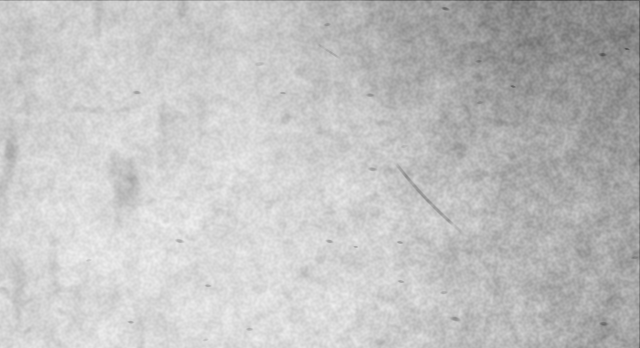
Give the GLSL for this texture, as a Shadertoy shader.

```glsl
#define PALE 0.862
#define RIGHT_SHADE 0.22
#define TOP_SHADE 0.06
#define CORNER_SHADE 0.12
#define GRAIN_SCALE 5.0
#define GRAIN_AMOUNT 0.056
#define BLOTCH_AMOUNT 0.07
#define STREAK_AMOUNT 0.09
#define SPECK_CELLS 9.0
#define SPECK_SHARE 0.2
#define SCRATCH_DEPTH 0.2
#define RIM_WIDTH 0.004

float hash(vec2 cell) {
    vec3 q = fract(vec3(cell.xyx) * 0.1031);
    q += dot(q, q.yzx + 33.33);
    return fract((q.x + q.y) * q.z);
}

float cornerSlope(vec2 cell, vec2 offset) {
    float angle = 6.2832 * hash(cell);
    return dot(vec2(cos(angle), sin(angle)), offset);
}

float gradientNoise(vec2 p) {
    vec2 i = floor(p), f = fract(p), e = vec2(1.0, 0.0);
    vec2 w = f * f * f * (f * (f * 6.0 - 15.0) + 10.0);
    float low = mix(cornerSlope(i, f), cornerSlope(i + e, f - e), w.x);
    float high = mix(cornerSlope(i + e.yx, f - e.yx), cornerSlope(i + 1.0, f - 1.0), w.x);
    return mix(low, high, w.y);
}

// Mottling from coarse clouds down to fine grain
float mottle(vec2 p) {
    mat2 turn = mat2(0.8, 0.6, -0.6, 0.8);
    float sum = 0.0, weight = 0.9;
    p *= GRAIN_SCALE;
    for (int i = 0; i < 5; i++) {
        sum += weight * gradientNoise(p + 40.0);
        p = turn * p * 2.1 + 17.3;
        weight *= 1.08;
    }
    return sum;
}

// Broad light falloff toward the right and the upper right
float paperTone(vec2 uv) {
    float corner = smoothstep(0.45, 1.0, uv.y) * smoothstep(0.3, 0.75, uv.x);
    corner *= 1.0 - 0.5 * smoothstep(0.75, 1.0, uv.x);
    return PALE - RIGHT_SHADE * smoothstep(0.4, 1.05, uv.x)
                - TOP_SHADE * smoothstep(0.3, 1.0, uv.y)
                - CORNER_SHADE * corner
                - 0.03 * (1.0 - smoothstep(0.0, 0.08, uv.x));
}

// Sparse small flat flecks, one at most per cell
float specks(vec2 p) {
    vec2 cell = floor(p * SPECK_CELLS);
    vec2 jitter = vec2(hash(cell + 11.0), hash(cell + 47.0));
    vec2 d = fract(p * SPECK_CELLS) - mix(vec2(0.2), vec2(0.8), jitter);
    d.y += 0.4 * (jitter.y - 0.5) * d.x;
    float size = mix(0.035, 0.075, jitter.x);
    float fleck = 1.0 - smoothstep(0.4, 1.4, length(d * vec2(0.6, 1.3)) / size);
    return fleck * step(hash(cell + 83.0), SPECK_SHARE) * mix(0.4, 1.0, jitter.y);
}

// Bowed, tapering line from a to b
float scratch(vec2 p, vec2 a, vec2 b, float bow, float width) {
    vec2 along = normalize(b - a);
    float t = dot(p - a, along) / length(b - a);
    float side = dot(p - a, vec2(along.y, -along.x)) - bow * 4.0 * t * (1.0 - t);
    float taper = smoothstep(-0.02, 0.15, t) * (1.0 - smoothstep(0.75, 1.05, t));
    float wear = 0.8 + 0.8 * gradientNoise(p * 35.0);
    return taper * wear * (1.0 - smoothstep(0.2 * width, width, abs(side)));
}

void mainImage(out vec4 fragColor, in vec2 fragCoord) {
    vec2 uv = fragCoord / iResolution.xy;
    vec2 p = fragCoord / iResolution.y;
    float aspect = iResolution.x / iResolution.y;

    // Paper and grain, rougher in the shade
    float roughness = mix(0.8, 1.15, smoothstep(0.35, 0.9, uv.x));
    float tone = paperTone(uv) + GRAIN_AMOUNT * roughness * mottle(p);

    // Clustered dark blotches
    float cluster = smoothstep(-0.2, 0.4, gradientNoise(p * 4.0 + 9.0));
    float blotch = smoothstep(0.12, 0.5, gradientNoise(p * vec2(20.0, 27.0) + 5.0));
    tone -= BLOTCH_AMOUNT * blotch * cluster;

    // Faint vertical streaks on the left
    float sway = 0.02 * gradientNoise(p * 6.0);
    float streak = smoothstep(0.15, 0.55, gradientNoise(vec2((p.x + sway) * 16.0, p.y * 3.2) + 21.0));
    tone -= STREAK_AMOUNT * streak * (1.0 - smoothstep(0.2, 0.42, uv.x));

    // Flecks and scratches
    tone -= 0.2 * specks(p);
    tone -= SCRATCH_DEPTH * scratch(p, vec2(1.13, 0.54), vec2(1.33, 0.33), 0.008, 0.007);
    tone -= 0.5 * SCRATCH_DEPTH * scratch(p, vec2(0.91, 0.875), vec2(0.98, 0.83), 0.0, 0.005);

    // Thin dark rim along the top and right edges
    float rim = min(1.0 - p.y, aspect - p.x);
    tone -= 0.16 * (1.0 - smoothstep(0.3 * RIM_WIDTH, RIM_WIDTH, rim));

    fragColor = vec4(vec3(clamp(tone, 0.0, 1.0)), 1.0);
}
```
